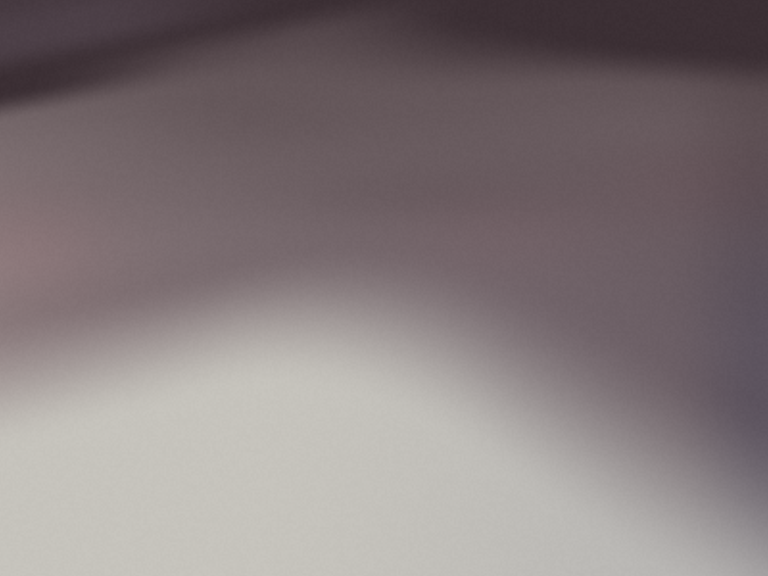
Reproduce this background procedurally as a Shadertoy shader.

```glsl
// A blurred, abstract backdrop: a pale mound of light at the bottom, a dusky
// mauve haze with slanted streaks above it, and a dark canopy along the top.
// Soft edges are curves y(x) joined by a smooth minimum; noise adds streaks.

#define PALE_LIGHT vec3(0.775, 0.765, 0.738)
#define PALE_SHADE vec3(0.715, 0.708, 0.700)
#define CANOPY_DARK vec3(0.232, 0.184, 0.204)
#define CANOPY_SHEEN vec3(0.300, 0.250, 0.280)
#define CANOPY_SHOULDER vec3(0.345, 0.292, 0.308)
#define ROSE_TINT vec3(0.026, 0.004, 0.005)
#define STREAK_SLOPE 0.24
#define STREAK_AMOUNT 0.035
#define GRAIN_AMOUNT 0.016
#define GRAIN_CELLS 300.0

float hash(vec2 p) {
    vec3 q = fract(vec3(p.xyx) * 0.1031);
    q += dot(q, q.yzx + 33.33);
    return fract((q.x + q.y) * q.z);
}

float noise(vec2 p) {
    vec2 cell = floor(p), f = fract(p);
    f = f * f * (3.0 - 2.0 * f);
    return mix(mix(hash(cell), hash(cell + vec2(1, 0)), f.x),
               mix(hash(cell + vec2(0, 1)), hash(cell + vec2(1, 1)), f.x), f.y);
}

// Minimum of two curves with a rounded join of size k
float smoothMin(float a, float b, float k) {
    float h = max(k - abs(a - b), 0.0) / k;
    return min(a, b) - h * h * k * 0.25;
}

// Soft elliptical spot, 1 at its centre
float glow(vec2 p, vec2 centre, vec2 radius) {
    vec2 d = (p - centre) / radius;
    return exp(-dot(d, d));
}

// 1 below the edge, 0 above it
float below(float y, float edge, float halfWidth) {
    return 1.0 - smoothstep(edge - halfWidth, edge + halfWidth, y);
}

// Mauve haze: lighter to the left and downwards
vec3 hazeColor(vec2 uv) {
    float height = smoothstep(0.38, 0.92, uv.y);
    vec3 left = mix(vec3(0.555, 0.495, 0.502), vec3(0.430, 0.378, 0.388), height);
    vec3 right = mix(vec3(0.400, 0.350, 0.378), vec3(0.372, 0.318, 0.332), height);
    vec3 color = mix(left, right, pow(uv.x, 0.75));

    // Slanted streaks that level out towards the right
    float slant = uv.y - STREAK_SLOPE * uv.x * (1.0 - 0.5 * uv.x);
    color += STREAK_AMOUNT * (noise(vec2(uv.x * 1.6 + 4.0, slant * 11.0)) - 0.5);

    // Local shadows, a lighter patch and rosy areas
    color -= 0.022 * glow(uv, vec2(0.54, 0.66), vec2(0.20, 0.05));
    color -= 0.025 * glow(uv, vec2(0.30, 0.80), vec2(0.16, 0.07));
    color += 0.020 * glow(uv, vec2(0.85, 0.79), vec2(0.18, 0.06));
    color += ROSE_TINT * glow(uv, vec2(0.03, 0.57), vec2(0.12, 0.10));
    color += ROSE_TINT * 0.5 * glow(uv, vec2(0.66, 0.60), vec2(0.14, 0.08));
    color += ROSE_TINT * 0.5 * glow(uv, vec2(0.90, 0.68), vec2(0.12, 0.08));

    // Cool right border with faint upright bands, strongest lower down
    float border = smoothstep(0.86, 1.0, uv.x);
    float low = 1.0 - smoothstep(0.35, 0.8, uv.y);
    color += border * (vec3(-0.022) + low * vec3(-0.018, -0.004, 0.012));
    color += border * 0.010 * (noise(vec2(uv.x * 50.0, 2.0)) - 0.5);
    return color;
}

// Dark canopy with a slanted sheen at the left and a brown lower shoulder
vec3 canopyColor(vec2 uv) {
    float along = uv.y - 0.26 * uv.x;
    float sheen = smoothstep(0.86, 0.92, along) * (1.0 - 0.4 * smoothstep(0.94, 1.0, along));
    sheen *= 1.0 - smoothstep(0.1, 0.42, uv.x);
    vec3 color = mix(CANOPY_DARK, CANOPY_SHEEN, sheen);
    float shoulder = 1.0 - smoothstep(0.83, 0.89, along);
    shoulder *= smoothstep(0.02, 0.28, uv.x) * (1.0 - smoothstep(0.38, 0.62, uv.x));
    return mix(color, CANOPY_SHOULDER, 0.85 * shoulder);
}

void mainImage(out vec4 fragColor, in vec2 fragCoord) {
    vec2 uv = fragCoord / iResolution.xy;
    vec3 color = hazeColor(uv);

    // Pale mound: rises gently from the left, fades broadly to the right
    float moundEdge = smoothMin(0.325 + 0.36 * uv.x, 0.845 - 0.76 * uv.x, 0.20);
    float moundWidth = mix(0.115, 0.21, smoothstep(0.25, 0.9, uv.x));
    vec3 pale = mix(PALE_LIGHT, PALE_SHADE, smoothstep(0.3, 1.05, uv.x));
    color = mix(color, pale, below(uv.y, moundEdge, moundWidth));

    // Dark canopy: crisp at the left, blurred in the middle
    float canopyEdge = smoothMin(0.812 + 0.26 * uv.x, 0.955 - 0.085 * uv.x, 0.05);
    float canopyWidth = 0.026 + 0.012 * uv.x + 0.045 * glow(uv, vec2(0.52, uv.y), vec2(0.18, 1.0));
    color = mix(canopyColor(uv), color, below(uv.y, canopyEdge, canopyWidth));

    // Fine grain
    vec2 grainPos = fragCoord / iResolution.y * GRAIN_CELLS;
    color += GRAIN_AMOUNT * (noise(grainPos) - 0.5);
    fragColor = vec4(clamp(color, 0.0, 1.0), 1.0);
}
```
